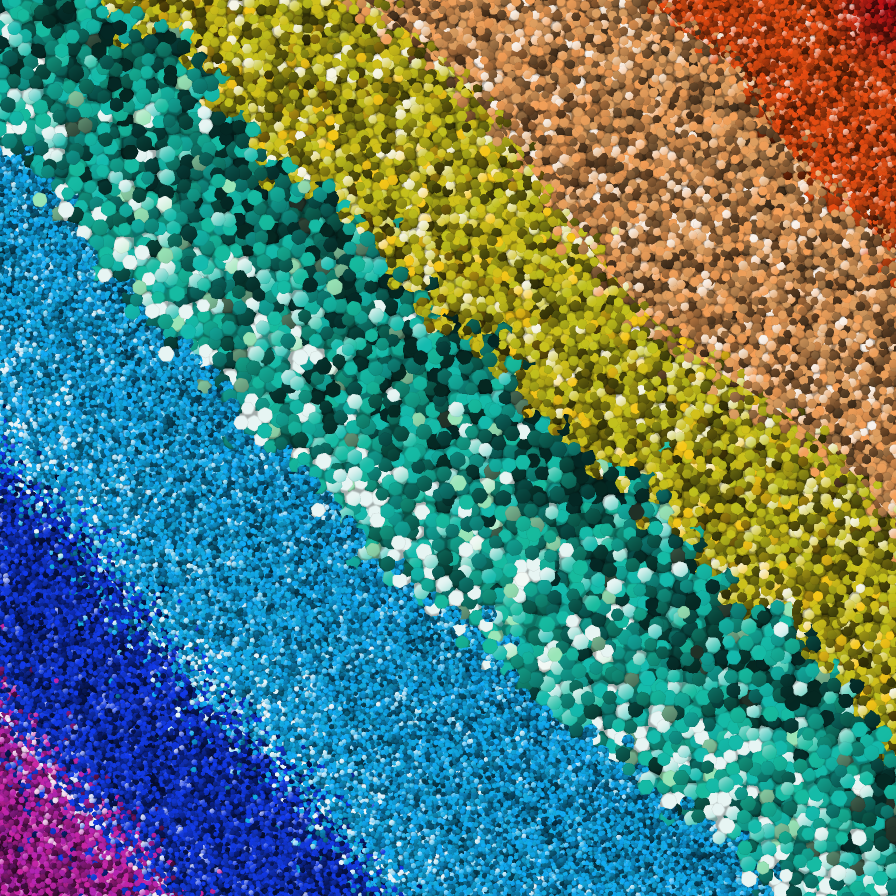
Reproduce this texture procedurally as a Shadertoy shader.

```glsl
// Diagonal rainbow bands of loose glitter, from orange dust through coarse teal flakes to violet.

const int YELLOW = 2, TEAL = 3, CYAN = 4, BLUE = 5, VIOLET = 6;
const int BAND_COUNT = 7;

// Bands run from the upper right to the lower left.
const vec3 BAND_COLOR[BAND_COUNT] = vec3[](
    vec3(0.74, 0.25, 0.06), vec3(0.76, 0.52, 0.30), vec3(0.66, 0.63, 0.09),
    vec3(0.07, 0.61, 0.54), vec3(0.06, 0.56, 0.77), vec3(0.06, 0.19, 0.74),
    vec3(0.62, 0.12, 0.56));
const float FLAKES_ACROSS[BAND_COUNT] = float[](200.0, 130.0, 118.0, 80.0, 240.0, 230.0, 200.0);
const float EDGE_SCATTER[BAND_COUNT] = float[](0.03, 0.03, 0.04, 0.035, 0.05, 0.07, 0.09);
const float CONTRAST[BAND_COUNT] = float[](0.75, 0.85, 0.88, 0.95, 0.78, 0.8, 0.8);

float hash(vec2 p) {
    vec3 q = fract(p.xyx * vec3(0.1031, 0.1030, 0.0973));
    q += dot(q, q.yzx + 33.33);
    return fract((q.x + q.y) * q.z);
}

vec2 hash2(vec2 p) {
    return vec2(hash(p), hash(p + 71.7));
}

// Signed height below a wavy diagonal; positive toward the lower left.
float below(vec2 p, float start, float slope, float amp, float freq, float phase) {
    return 1.0 - p.y - start - slope * p.x - amp * sin(freq * p.x + phase);
}

float belowYellow(vec2 p) {
    return below(p, -0.126, 0.95, 0.021, 37.0, -9.53);
}

float belowTeal(vec2 p) {
    return below(p, 0.158, 0.97, 0.05, 3.9, 0.0) - 0.010 * sin(p.x * 41.0 + 2.5);
}

float belowCyan(vec2 p) {
    return below(p, 0.510, 1.13, 0.010, 24.0, 2.8);
}

float belowBlue(vec2 p) {
    return below(p, 0.795, 1.12, 0.008, 30.0, 0.0);
}

int bandAt(vec2 p) {
    float crossed = step(0.0, below(p, -0.845, 1.14, 0.012, 40.0, -2.9))
                  + step(0.0, below(p, -0.398, 1.0, 0.026, 14.0, -8.5))
                  + step(0.0, belowYellow(p)) + step(0.0, belowTeal(p))
                  + step(0.0, belowCyan(p)) + step(0.0, belowBlue(p));
    return int(crossed + 0.5);
}

// Rounded hexagon radius of an offset from a flake centre.
float hexRadius(vec2 v, float turn) {
    vec2 q = abs(mat2(cos(turn), sin(turn), -sin(turn), cos(turn)) * v);
    return mix(length(v), max(q.x, 0.5 * q.x + 0.866 * q.y), 0.6);
}

// Topmost of overlapping flakes: centre in xy, random value in z, depth inside its rim in w.
vec4 flakeAt(vec2 p, float scale) {
    vec2 cell = floor(p * scale);
    vec4 top = vec4(0.0);
    float best = -99.0;
    for (int j = -1; j <= 1; j++)
    for (int i = -1; i <= 1; i++) {
        vec2 id = cell + vec2(i, j);
        vec2 r = hash2(id + scale);
        vec2 centre = id + 0.5 + 0.9 * (r - 0.5);
        float rim = 0.54 + 0.16 * r.x - hexRadius(p * scale - centre, 6.3 * r.y);
        float rank = rim > 0.0 ? 1.0 + hash(id + 47.1) : rim;
        if (rank > best) {
            best = rank;
            top = vec4(centre / scale, hash(id + 19.3), rim);
        }
    }
    return top;
}

// Moves a few flakes far across an edge and most only slightly.
vec2 scatter(vec2 p, float amount) {
    vec2 r = hash2(floor(p * 2000.0)) * 2.0 - 1.0;
    return p + r * r * r * amount;
}

float clumps(vec2 p) {
    return sin(p.x * 53.0 + 2.0 * sin(p.y * 41.0)) * sin(p.y * 72.0 + 1.7 * sin(p.x * 47.0))
         + 0.7 * sin(p.x * 117.0 - p.y * 81.0 + 2.0 * sin(p.y * 103.0));
}

// Broad light and shade inside each band.
float lightBias(vec2 p, int band) {
    float bias = 0.06 * clumps(p);
    if (band == TEAL) {
        float depth = belowYellow(p) / (belowYellow(p) - belowTeal(p));
        bias = 0.30 * (smoothstep(0.1, 0.95, depth) - 0.5) + 0.17 * clumps(p);
    }
    if (band == CYAN) bias += 0.20 * exp(-9.0 * abs(belowCyan(p))) - 0.03;
    if (band == BLUE) bias += 0.22 * exp(-30.0 * abs(belowBlue(p))) - 0.07;
    if (band == VIOLET) bias += 0.28 * exp(-22.0 * abs(belowBlue(p))) - 0.10;
    return bias;
}

vec3 flakeColor(vec4 flake, vec2 p, int band) {
    vec3 base = BAND_COLOR[band];
    if (band == 0) base = mix(base, vec3(0.58, 0.04, 0.07), smoothstep(0.10, 0.0, length(p - 1.0)));
    float hue = hash(flake.xy * 911.0);
    base *= 0.94 + 0.12 * vec3(hue, 0.5, 1.0 - hue);
    if (band == TEAL) base = mix(base, vec3(0.50, 0.75, 0.60), step(0.94, hue));
    if (band == YELLOW) base = mix(base, vec3(0.80, 0.65, 0.08), step(0.88, hue));
    float tone = 0.5 + CONTRAST[band] * (flake.z - 0.5) + lightBias(flake.xy, band);
    tone += 0.08 * dot(p - flake.xy, vec2(-0.6, 0.8)) * FLAKES_ACROSS[band];
    vec3 color = base * mix(0.25, 1.2, smoothstep(-0.1, 0.7, tone));
    color = mix(color, mix(base, vec3(1.0), 0.9), smoothstep(0.74, 1.0, tone));
    return color * mix(0.7, 1.0, smoothstep(-0.12, 0.10, flake.w));
}

vec3 glitter(vec2 p) {
    // Coarse teal flakes lie over the finer grains.
    vec4 flake = flakeAt(p, FLAKES_ACROSS[TEAL]);
    if (bandAt(scatter(flake.xy, EDGE_SCATTER[TEAL])) == TEAL) return flakeColor(flake, p, TEAL);
    int grain = bandAt(p);
    if (grain == TEAL) grain = belowYellow(p) + belowTeal(p) > 0.0 ? CYAN : YELLOW;
    flake = flakeAt(p, FLAKES_ACROSS[grain]);
    int band = bandAt(scatter(flake.xy, EDGE_SCATTER[grain]));
    return flakeColor(flake, p, band == TEAL ? grain : band);
}

void mainImage(out vec4 fragColor, in vec2 fragCoord) {
    // Four samples per pixel smooth the flake rims.
    vec3 color = vec3(0.0);
    for (int s = 0; s < 4; s++) {
        vec2 offset = vec2(s % 2, s / 2) * 0.5 - 0.25;
        color += glitter((fragCoord + offset) / iResolution.xy);
    }
    fragColor = vec4(color / 4.0, 1.0);
}
```
